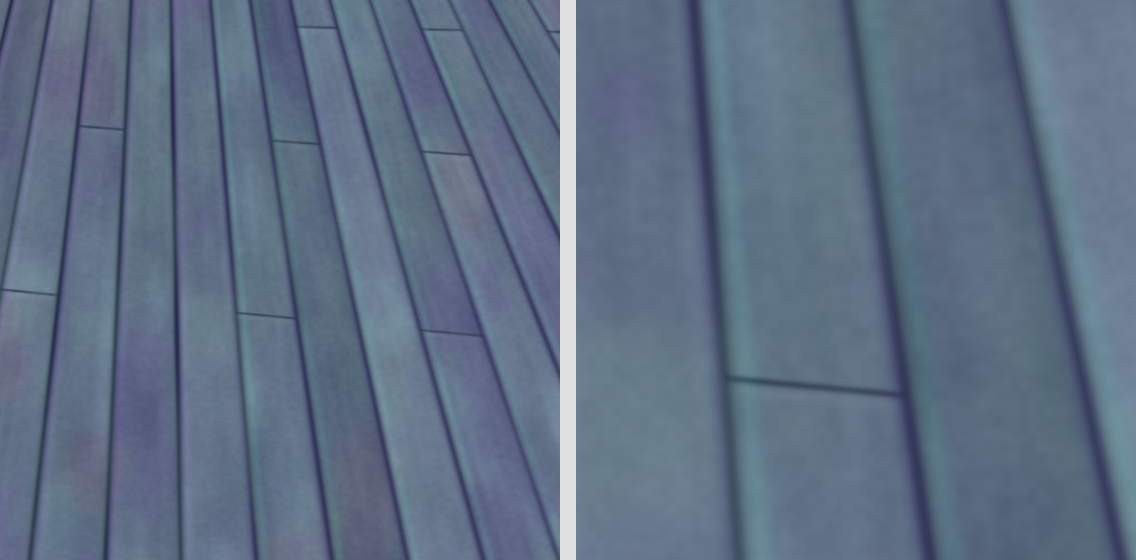
Left: the whole. Right: its middle third, enlarged.
A WebGL 2 fragment shader for this texture:

```glsl
#version 300 es
precision highp float;
// Weathered blue-grey deck boards receding in perspective, with dark seams and staggered butt joints.
uniform vec2 u_resolution;
out vec4 outColor;

#define FAR_WIDTH 0.071    // board width at the top edge
#define WIDTH_GROWTH 0.064 // extra width gained toward the bottom edge
#define SEAM_WIDTH 0.0043  // seam half width at the top edge
#define JOINT_WIDTH 0.0024
#define BOARD_CONTRAST 0.028
#define MOTTLE 0.085
#define GRAIN 0.035

const vec3 SLATE = vec3(0.365, 0.425, 0.512);
const vec3 TEAL = vec3(0.385, 0.467, 0.525);
const vec3 VIOLET = vec3(0.365, 0.385, 0.525);
const vec3 SEAM_GREEN = vec3(0.27, 0.38, 0.39);
const vec3 SEAM_PURPLE = vec3(0.25, 0.24, 0.43);
const vec3 SEAM_CORE = vec3(0.12, 0.14, 0.25);
const vec3 JOINT_COLOR = vec3(0.19, 0.24, 0.32);

float hash(vec2 p) {
  vec3 q = fract(vec3(p.xyx) * 0.1031);
  q += dot(q, q.yzx + 33.33);
  return fract((q.x + q.y) * q.z);
}

float noise(vec2 p) {
  vec2 i = floor(p), f = fract(p);
  f = f * f * (3.0 - 2.0 * f);
  return mix(mix(hash(i), hash(i + vec2(1, 0)), f.x),
             mix(hash(i + vec2(0, 1)), hash(i + vec2(1, 1)), f.x), f.y);
}

float fbm(vec2 p) {
  float sum = 0.0, amp = 0.5;
  for (int i = 0; i < 4; i++) {
    sum += amp * noise(p);
    p = p * 2.03 + 17.7;
    amp *= 0.5;
  }
  return sum / 0.9375;
}

float bell(float d, float w) { return exp(-d * d / (w * w)); }

// Depth of the butt joint across a board; joints step through three rows.
float jointDepth(float board, float across) {
  float row = mod(board < 0.0 ? board : board - 1.0, 3.0);
  if (row < 0.5) return 0.548 + 0.0104 * across;
  if (row < 1.5) return 0.238 + 0.0065 * across;
  return board > 0.5 ? 0.044 + 0.0014 * across : -1.0;
}

void main() {
  vec2 p = gl_FragCoord.xy / u_resolution;
  float depth = 1.0 - p.y;

  // Perspective: seams fan out linearly from the top edge
  float boardWidth = FAR_WIDTH + WIDTH_GROWTH * depth;
  float across = (p.x - 0.305 - 0.018 * depth) / boardWidth;
  float board = floor(across);
  float seam = floor(across + 0.5);
  float seamDist = (across - seam) * boardWidth;
  float jointDist = depth - jointDepth(board, across);
  float nearPart = step(0.0, jointDist) * step(jointDist, 1.0);

  // Tone of each plank, lighter past its joint
  float plankHash = hash(vec2(board + 31.0, nearPart + 5.0));
  float tone = 0.6 * cos(2.1 * board) + 0.55 * nearPart + 0.9 * (plankHash - 0.5);
  tone -= 1.1 * bell(board - 2.0, 0.4);

  // Mottled stain, long streaks and fine grain
  vec2 plankSpace = vec2(across, depth * 6.0) + 13.0 * plankHash;
  float stain = fbm(plankSpace * vec2(2.0, 1.3) + board * 7.3);
  float streak = noise(vec2(across * 9.0 + 40.0, depth * 2.5 + board));
  float hue = fbm(p * vec2(7.0, 5.0) + board * 1.7);
  float grain = noise(p * 190.0) * 0.5 + noise(p * vec2(80.0, 130.0)) * 0.5;
  vec3 color = mix(SLATE, TEAL, 0.9 * smoothstep(0.52, 0.75, hue));
  color = mix(color, VIOLET, 0.9 * smoothstep(0.48, 0.26, hue));
  color += BOARD_CONTRAST * tone + MOTTLE * (stain - 0.5);
  color += 0.022 * (streak - 0.5) + GRAIN * (grain - 0.5);

  // Pale worn patches and warm stains
  float worn = smoothstep(0.6, 0.82, noise(plankSpace * vec2(1.2, 0.7) + 61.0));
  color += worn * vec3(0.025, 0.038, 0.036);
  float warm = smoothstep(0.62, 0.85, noise(p * 6.0 + 23.0));
  color += warm * vec3(0.025, -0.018, -0.012);

  // Butt joints
  float jointWear = 0.6 + 0.3 * noise(vec2(across * 3.0, board));
  color = mix(color, JOINT_COLOR, jointWear * bell(jointDist, JOINT_WIDTH));
  color += 0.02 * bell(jointDist - 0.007, 0.004);

  // Seams: pale lip, coloured halo and dark core, heavier on the left
  float w = SEAM_WIDTH * (1.0 + 0.45 * depth);
  float side = seam > 0.5 ? -1.0 : 1.0;
  float wear = noise(vec2(seam * 5.0 + 90.0, depth * 5.0));
  float strength = mix(0.62, 1.0, wear) * (1.0 - 0.22 * smoothstep(0.0, 6.0, seam));
  strength *= 1.0 - 0.22 * bell(mod(seam, 4.0) - 1.0, 0.3);
  float purple = smoothstep(-w, w, side * seamDist + 2.4 * w * (wear - 0.5)
                            + 0.7 * w * step(1.5, seam));
  vec3 lip = mix(vec3(0.035, 0.01, 0.045), vec3(0.0, 0.05, 0.03), step(0.5, seam));
  color += lip * bell(seamDist - 2.4 * w, 1.2 * w);
  color = mix(color, mix(SEAM_GREEN, SEAM_PURPLE, purple), 0.9 * strength * bell(seamDist, 1.45 * w));
  float core = bell(seamDist, 0.75 * w) * strength * mix(0.85, 0.6, smoothstep(-1.0, 3.0, seam));
  color = mix(color, SEAM_CORE, core);

  outColor = vec4(clamp(color, 0.0, 1.0), 1.0);
}
```
